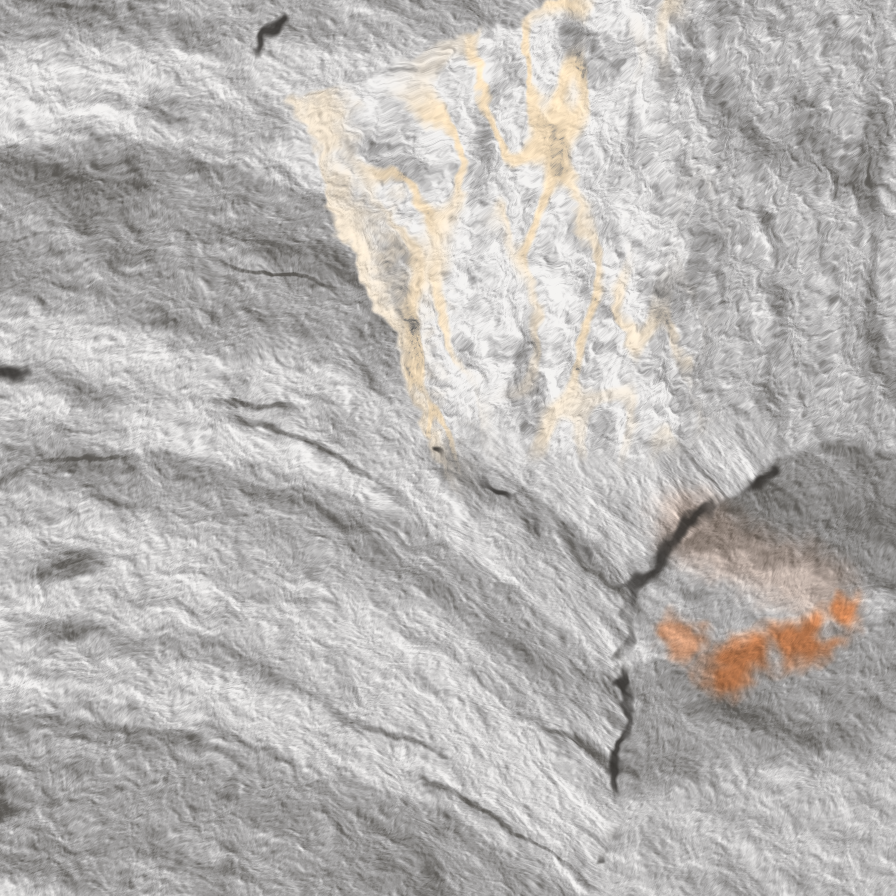
Give the GLSL for this texture, as a three.js fragment shader.

```glsl
// Folded grey schist beside a pale, cream-veined block, with dark joints and a rust stain.
varying vec2 vUv;

const vec3 DARK_ROCK = vec3(0.36, 0.35, 0.335);
const vec3 MID_ROCK = vec3(0.665, 0.66, 0.66);
const vec3 PALE_ROCK = vec3(0.96, 0.955, 0.95);
const vec3 CREAM = vec3(1.0, 0.90, 0.75);
const vec3 RUST = vec3(0.76, 0.46, 0.27);
const vec3 SHADOW = vec3(0.19, 0.18, 0.17);
const float FOLD = 0.6;         // how far the beds bend down to the right
const float RELIEF = 2.1;       // strength of the lit grain
const float MOTTLE = 0.32;      // strength of the broad grain
const float LIGHT_STEP = 0.003; // offset used to light the grain
const float EXPOSURE = 0.035;

vec2 hash2(vec2 cell) {
  vec3 h = fract(cell.xyx * vec3(0.1031, 0.1030, 0.0973));
  h += dot(h, h.yzx + 33.33);
  return fract((h.xx + h.yz) * h.zy) * 2.0 - 1.0;
}

float noise(vec2 p) {
  vec2 i = floor(p), f = p - i;
  vec2 u = f * f * f * (f * (f * 6.0 - 15.0) + 10.0);
  vec2 e = vec2(1.0, 0.0);
  float low = mix(dot(hash2(i), f), dot(hash2(i + e), f - e), u.x);
  float high = mix(dot(hash2(i + e.yx), f - e.yx), dot(hash2(i + 1.0), f - 1.0), u.x);
  return mix(low, high, u.y);
}

// Creased octaves that run long when broad and turn even when fine.
float creased(vec2 p) {
  float sum = 0.0, amp = 0.5;
  for (int i = 0; i < 6; i++) {
    float n = noise(p);
    sum += amp * (0.65 * n + 0.7 * (0.22 - abs(n)));
    p = mat2(1.0, 0.12, -0.12, 1.0) * p * vec2(2.35, 1.93) + vec2(17.3, 9.1);
    amp *= 0.6;
  }
  return sum;
}

// Side-lit grain; q is (along, across) the bedding.
float grain(vec2 q, vec2 scale) {
  q += 0.014 * vec2(noise(q * 19.0), noise(q * 23.0 + 5.0));
  float h = creased(q * scale);
  return RELIEF * (h - creased((q + LIGHT_STEP) * scale)) + MOTTLE * h;
}

float band(float v, float lo, float hi) {
  return smoothstep(lo - 0.03, lo + 0.03, v) * (1.0 - smoothstep(hi - 0.005, hi + 0.005, v));
}

// Stroke from a to b, fading outward from its middle line.
float seam(vec2 p, vec2 a, vec2 b, float width) {
  vec2 ab = b - a;
  float t = clamp(dot(p - a, ab) / dot(ab, ab), 0.0, 1.0);
  return 1.0 - smoothstep(0.2 * width, width, length(p - a - ab * t));
}

// Thin dark line along the zero contour of a noise field.
float contour(vec2 q, float width) {
  return 1.0 - smoothstep(0.2 * width, width, abs(noise(q)));
}

float foldedBeds(vec2 p, vec2 q, float rough) {
  float s = q.y + 0.035 * noise(q * vec2(4.0, 7.0)) + 0.5 * rough;
  float tone = 0.70 + 0.08 * noise(vec2(q.x * 2.0, s * 22.0)) + 0.05 * band(s, 0.85, 0.92);
  tone -= 0.17 * band(s, 0.65, 0.84) * (1.0 - smoothstep(0.42, 0.48, p.x));
  tone -= 0.11 * band(s, 0.42, 0.50) + 0.15 * band(s, 0.01, 0.205);
  tone -= 0.10 * smoothstep(0.93, 0.97, p.y);
  float broken = smoothstep(0.05, 0.3, noise(q * vec2(5.0, 14.0) + 8.0));
  tone -= 0.28 * broken * contour(vec2(q.x * 2.5, s * 15.0) + 3.0, 0.06);
  return tone + grain(q, vec2(6.0, 13.0));
}

float lowerBlocks(vec2 p, float rough) {
  vec2 q = vec2(p.x, p.y + 0.24 * (p.x - 0.74));
  float tone = 0.66 - 0.19 * smoothstep(0.385, 0.41, q.y + rough);
  tone -= 0.13 * band(p.y - 0.2 * (p.x - 0.8) + rough, 0.14, 0.28);
  return tone + 0.85 * grain(q + 4.0, vec2(7.0, 12.0));
}

void main() {
  vec2 p = vUv;
  float rough = 0.022 * noise(p * 13.0) + 0.016 * noise(p * 37.0) + 0.008 * noise(p * 90.0);
  vec2 jag = p + vec2(rough, 0.02 * noise(p * 17.0 + 6.0) + 0.012 * noise(p * 60.0));

  // region masks
  float leftEdge = jag.x - 0.325 - 0.42 * (0.88 - p.y) + 0.04 * noise(p * 7.0);
  float topEdge = 0.89 + 0.36 * (p.x - 0.325) - jag.y;
  float block = smoothstep(-0.004, 0.006, min(leftEdge, topEdge));
  block *= smoothstep(0.46, 0.53, jag.y + 0.10 * noise(p * 8.0));
  float lowerTop = 0.38 + 0.12 * smoothstep(0.72, 0.90, p.x);
  float lower = smoothstep(-0.006, 0.006, min(jag.x - 0.68 - 0.09 * p.y, lowerTop - jag.y));

  // pale block with upright grain
  float lean = 0.42 * (1.0 - smoothstep(0.35, 0.55, p.x));
  vec2 upright = vec2(p.y, p.x + lean * (p.y - 0.7)) + 0.5 * rough;
  float veined = 1.0 - smoothstep(0.70, 0.80, p.x + 2.0 * rough);
  float blockTone = mix(0.63, 0.79, veined) + grain(upright + 7.0, vec2(8.0, 13.0));
  blockTone -= 0.18 * smoothstep(0.1, 0.35, noise(upright * vec2(8.0, 21.0) + 2.0));

  // joints, their soft shade, and hollows
  vec2 fork = vec2(0.705, 0.34), corner = vec2(0.49, 0.50), bend = vec2(0.76, 0.415);
  float joint = max(seam(jag, corner, fork, 0.007), seam(jag, fork, bend, 0.012));
  joint = max(joint, seam(jag, bend, vec2(0.86, 0.475), 0.010));
  joint = max(joint, seam(jag, fork, vec2(0.68, 0.04), 0.009));
  joint *= smoothstep(-0.25, 0.2, noise(p * 24.0));
  joint = max(joint, seam(jag, vec2(-0.02, 0.585), vec2(0.015, 0.585), 0.018));
  joint = max(joint, seam(jag, vec2(0.28, 0.95), vec2(0.31, 0.975), 0.013));
  float hollow = max(seam(jag, vec2(0.18, 0.875), vec2(0.30, 0.86), 0.034), seam(jag, corner, fork, 0.034));
  hollow = max(hollow, seam(jag, fork, bend, 0.03));

  // combine tones, then colour
  float tone = foldedBeds(p, vec2(p.x, p.y + FOLD * pow(p.x, 2.4)), rough);
  tone = mix(tone, blockTone, block);
  tone = mix(tone, lowerBlocks(p, rough), lower) - 0.15 * hollow + EXPOSURE;
  vec3 color = mix(DARK_ROCK, MID_ROCK, smoothstep(0.28, 0.72, tone));
  color = mix(color, PALE_ROCK, smoothstep(0.60, 0.98, tone));
  float vein = contour(upright * vec2(8.0, 20.0), 0.14) * smoothstep(-0.1, 0.2, noise(upright * vec2(4.0, 9.0) + 9.0));
  vein = max(vein, 0.6 * (1.0 - smoothstep(0.0, 0.08, leftEdge + 2.0 * rough)));
  vein *= block * veined * smoothstep(0.5, 0.8, tone + 0.1);
  color = mix(color, CREAM * (0.62 + 0.42 * tone), 0.85 * vein);
  float stain = seam(jag, vec2(0.81, 0.25), vec2(0.94, 0.315), 0.04);
  stain = max(stain, 0.7 * seam(jag, vec2(0.75, 0.30), vec2(0.77, 0.28), 0.03));
  stain = max(stain * smoothstep(-0.5, 0.0, noise(p * 32.0)), 0.2 * seam(jag, bend, vec2(0.92, 0.34), 0.06));
  color = mix(color, RUST * (0.3 + 1.1 * tone), 0.85 * stain);
  gl_FragColor = vec4(mix(color, SHADOW, 0.85 * joint), 1.0);
}
```
